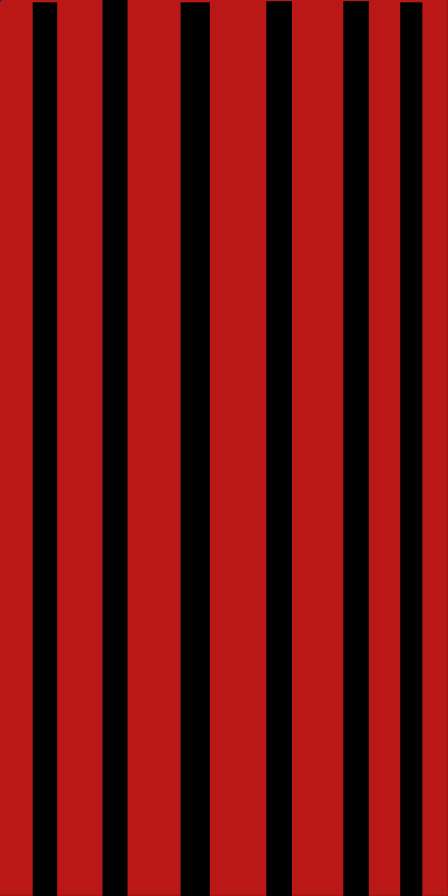
This pattern is drawn by a Shadertoy shader. Its source:

```glsl
// Box coverage of a signed distance (negative inside)
float coverage(float dist, float pixel) {
    return clamp(0.5 - dist / pixel, 0.0, 1.0);
}

// Stripe centres: spacing widens toward the middle, then tightens
float stripeCentre(float i) {
    return 0.1003 + i * (0.1428 + i * (0.01405 - 0.000396 * i * i));
}

void mainImage(out vec4 fragColor, in vec2 fragCoord) {
    float pixel = 1.0 / iResolution.x;
    vec2 p = fragCoord * pixel;
    float top = iResolution.y * pixel;
    float depth = top - p.y;

    // Half width and top gap of each hand-cut stripe
    vec2 cut[6] = vec2[6](
        vec2(0.0273, 0.0052), vec2(0.0280, -0.01), vec2(0.0326, 0.0052),
        vec2(0.0286, 0.0026), vec2(0.0286, 0.0026), vec2(0.0247, 0.0052));

    vec3 color = vec3(0.73, 0.09, 0.09);

    // Slight shade along the right and bottom borders
    float border = min(1.0 - p.x, p.y);
    color *= 1.0 - 0.12 * coverage(border - 0.003, pixel);

    // Black stripes
    float ink = 0.0;
    for (int i = 0; i < 6; i++) {
        float side = abs(p.x - stripeCentre(float(i))) - cut[i].x;
        float end = cut[i].y - depth;
        ink = max(ink, coverage(side, pixel) * coverage(end, pixel));
    }
    color = mix(color, vec3(0.005, 0.0, 0.0), ink);

    // Tiny blue nick in the top left corner
    float nick = (p.x + depth - 0.005) * 0.707;
    color = mix(color, vec3(0.15, 0.1, 0.5), coverage(nick, pixel));

    fragColor = vec4(color, 1.0);
}
```
